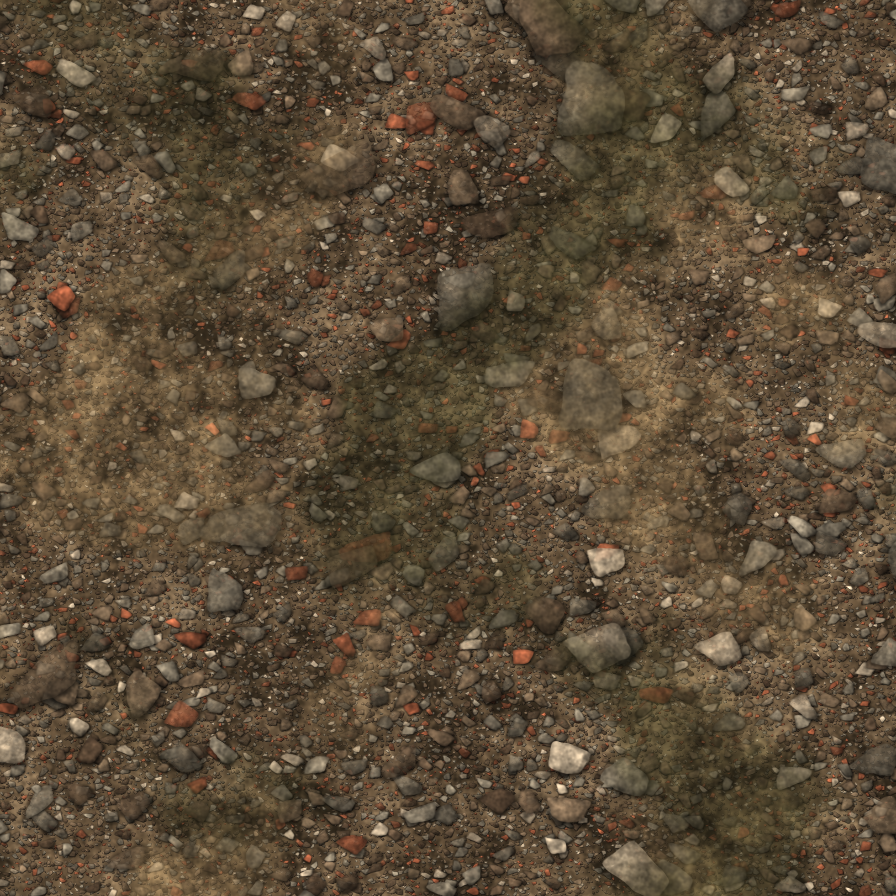
Reproduce this texture procedurally as a Shadertoy shader.

```glsl
// Gravelly soil: crumbly brown earth strewn with grit, pebbles and larger stones.
// Stones are rounded random polygons scattered on jittered grids, from fine to coarse;
// layered sines then lay broad patches of ochre dust and dark moss over the ground.

const float TAU = 6.2831853;
const vec2 LIGHT_DIR = vec2(-0.45, 0.89);

const vec3 DARK_EARTH = vec3(0.18, 0.145, 0.10);
const vec3 MID_EARTH = vec3(0.37, 0.298, 0.215);
const vec3 LIGHT_EARTH = vec3(0.52, 0.43, 0.32);
const vec3 OCHRE_DUST = vec3(0.47, 0.385, 0.255);
const vec3 MOSS = vec3(0.19, 0.18, 0.10);
const vec3 RUST = vec3(0.61, 0.34, 0.23);
const vec3 BROWN_STONE = vec3(0.31, 0.24, 0.18);
const vec3 TAN_STONE = vec3(0.53, 0.44, 0.34);
const vec3 GREY_STONE = vec3(0.52, 0.475, 0.40);
const vec3 PALE_STONE = vec3(0.74, 0.66, 0.55);

vec3 hash3(vec2 p) {
    vec3 q = fract(p.xyx * vec3(0.1031, 0.1030, 0.0973));
    q += dot(q, q.yxz + 33.33);
    return fract((q.xxy + q.yzz) * q.zyx);
}

mat2 rotation(float angle) {
    float c = cos(angle), s = sin(angle);
    return mat2(c, s, -s, c);
}

float valueNoise(vec2 p) {
    vec2 cell = floor(p), f = fract(p);
    f = f * f * (3.0 - 2.0 * f);
    float low = mix(hash3(cell).x, hash3(cell + vec2(1, 0)).x, f.x);
    float high = mix(hash3(cell + vec2(0, 1)).x, hash3(cell + vec2(1, 1)).x, f.x);
    return mix(low, high, f.y);
}

// Layered noise from 0 to 1; gain sets how strong the fine octaves are.
float roughness(vec2 p, int octaves, float gain) {
    float sum = 0.0, total = 0.0, weight = 1.0;
    for (int i = 0; i < octaves; i++) {
        sum += weight * valueNoise(p);
        total += weight;
        weight *= gain;
        p = rotation(0.6) * p * 2.03 + 11.7;
    }
    return sum / total;
}

// Broad irregular patches from warped sines, about -1 to 1.
float patches(vec2 p, float seed) {
    for (int i = 1; i <= 3; i++) {
        p += 0.7 * sin(p.yx * 1.4 + seed * float(i)) / float(i);
        p = rotation(0.8) * p;
    }
    return 0.6 * sin(p.x + seed) * sin(p.y) + 0.4 * sin(p.x * 1.7 - p.y * 1.3);
}

// Rounded polygon gauge: 0 at the centre, 1 on the outline.
float stoneGauge(vec2 q, float seed) {
    float sum = 0.0;
    for (int side = 0; side < 6; side++) {
        float k = float(side);
        float angle = TAU * k / 6.0 + 0.35 * sin(k * 3.7 + seed * 50.0);
        float reach = 0.82 + 0.2 * sin(k * 2.4 + seed * 80.0);
        float along = max(dot(q, vec2(cos(angle), sin(angle))) / reach, 0.0);
        sum += pow(along, 8.0);
    }
    return pow(sum, 0.125);
}

vec3 stoneColor(vec2 pick, float coarse) {
    vec3 color = mix(BROWN_STONE, TAN_STONE, pick.x);
    color = mix(color, GREY_STONE * (0.75 + 0.4 * pick.x), step(0.68 - 0.4 * coarse, pick.y));
    color = mix(color, PALE_STONE, step(0.93 - 0.08 * coarse, pick.y));
    return mix(color, RUST * (0.75 + 0.4 * pick.x), step(pick.y, 0.12 - 0.05 * coarse));
}

// Lays one size of stones over the ground; count is cells per canvas side.
vec3 scatterStones(vec3 ground, vec2 uv, float count, float share, float coarse, float seed) {
    vec2 p = uv * count, cell = floor(p);
    float chips = roughness(p * 3.0 + seed, 3, 0.6) - 0.5;
    float grain = roughness(uv * 90.0 + seed, 3, 0.8) - 0.5;
    for (int n = 0; n < 9; n++) {
        vec2 id = cell + vec2(n % 3 - 1, n / 3 - 1);
        vec3 place = hash3(id + seed * 17.0);
        vec3 look = hash3(id + seed * 17.0 + 371.0);
        if (place.z > share) continue;
        float radius = mix(0.2, 0.42, look.z);
        vec2 offset = (p - id - 0.15 - 0.7 * place.xy) / radius;
        vec2 q = rotation(0.6 * sin(look.x * 40.0)) * offset * vec2(0.8, 1.15);
        float gauge = stoneGauge(q, place.x) + 0.4 * chips;

        // Contact shadow on the side away from the light.
        float away = 0.5 - 0.5 * dot(offset, LIGHT_DIR) / (length(offset) + 0.01);
        ground *= 1.0 - 0.5 * (0.3 + away) * (1.0 - smoothstep(0.95, 1.45, gauge));

        // Lit, grainy top with a darker rim, sunk into the soil by chance.
        float soft = 0.0013 * count / radius;
        float cover = 1.0 - smoothstep(1.0 - soft, 1.0 + soft, gauge);
        float shade = 1.0 + 0.17 * dot(offset, LIGHT_DIR) + 0.8 * grain + 0.35 * chips;
        shade -= 0.25 * smoothstep(0.6, 1.05, gauge);
        float bare = mix(0.45, 1.0, fract(place.y * 7.3 + look.x));
        ground = mix(ground, stoneColor(look.xy, coarse) * shade, cover * bare);
    }
    return ground;
}

void mainImage(out vec4 fragColor, in vec2 fragCoord) {
    vec2 uv = fragCoord / min(iResolution.x, iResolution.y);

    // Crumbly earth.
    float crumbs = roughness(uv * 14.0, 5, 0.85);
    float tone = clamp(0.52 + 2.3 * (crumbs - 0.5), 0.0, 1.0);
    vec3 color = mix(DARK_EARTH, MID_EARTH, smoothstep(0.0, 0.55, tone));
    color = mix(color, LIGHT_EARTH, smoothstep(0.5, 1.0, tone));

    // Grit first, then ever larger and rarer stones.
    for (int layer = 0; layer < 6; layer++) {
        float coarse = float(layer) / 5.0;
        float count = 170.0 * pow(0.56, float(layer));
        color = scatterStones(color, uv, count, mix(0.85, 0.18, coarse), coarse, float(layer) + 3.0);
    }

    // Dust and moss veil the stones in ragged patches.
    float ragged = 1.6 * (roughness(uv * 9.0 + 40.0, 4, 0.6) - 0.5);
    float dust = smoothstep(0.05, 0.7, patches(uv * 7.0, 2.0) + ragged);
    float moss = smoothstep(0.1, 0.8, patches(uv * 6.0 + 9.0, 4.3) - ragged);
    color = mix(color, OCHRE_DUST * (0.55 + 0.9 * tone), 0.42 * dust);
    color = mix(color, MOSS * (0.5 + tone), 0.5 * moss);

    // Fine sandy speckle.
    color *= 1.07 + 0.45 * (roughness(uv * 150.0, 2, 0.9) - 0.5);
    fragColor = vec4(clamp(color, 0.0, 1.0), 1.0);
}
```
